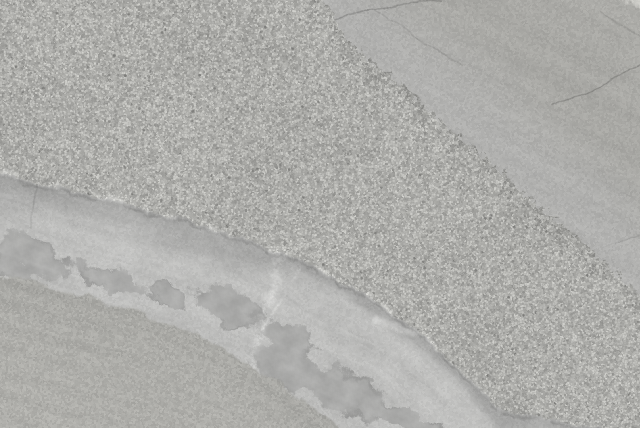
Write a Shadertoy shader that draws this texture.

```glsl
// Grey layered sandstone: a grainy diagonal band between a smooth slab and a pale veined ledge.

float hash(vec2 p) {
    p = fract(p * vec2(0.1031, 0.1137));
    p += dot(p, p.yx + 33.3);
    return fract((p.x + p.y) * p.x * 7.3);
}

// Cellular noise: distance to the nearest seed, and the random tone of its cell
vec2 grains(vec2 p) {
    vec2 base = floor(p), nearest = vec2(9.0, 0.0);
    for (int j = -1; j <= 1; j++)
    for (int i = -1; i <= 1; i++) {
        vec2 id = base + vec2(i, j);
        vec2 seed = id + vec2(hash(id + 7.0), hash(id + 61.0));
        float d = length(p - seed);
        if (d < nearest.x) nearest = vec2(d, hash(id + 23.0));
    }
    return nearest;
}

// Layered, rotated sines, roughly -1 to 1
float waves(vec2 p) {
    float sum = 0.0, amp = 0.5;
    for (int i = 0; i < 6; i++) {
        sum += amp * sin(p.x + 1.7 * sin(p.y * 0.8 + float(i)));
        p = mat2(0.8, 0.6, -0.6, 0.8) * p * 1.9 + 1.7;
        amp *= 0.6;
    }
    return sum;
}

// Soft line from a to b
float crack(vec2 p, vec2 a, vec2 b, float width) {
    vec2 ab = b - a;
    float t = clamp(dot(p - a, ab) / dot(ab, ab), 0.0, 1.0);
    return smoothstep(width, 0.0, length(p - a - ab * t));
}

// Weathered islands with ragged rims: x = fill, y = rim
vec2 islands(vec2 p) {
    vec4 spots[9] = vec4[9](
        vec4(0.075, 0.402, 0.095, 0.042), vec4(0.26, 0.345, 0.080, 0.028),
        vec4(0.39, 0.310, 0.040, 0.028), vec4(0.535, 0.282, 0.080, 0.044),
        vec4(0.675, 0.212, 0.055, 0.034), vec4(0.67, 0.145, 0.085, 0.050),
        vec4(0.80, 0.085, 0.110, 0.052), vec4(0.94, 0.022, 0.100, 0.022),
        vec4(0.01, 0.375, 0.070, 0.025));
    vec2 q = p + 0.013 * vec2(waves(p * 48.0), waves(p * 48.0 + 9.0));
    float d = 9.0;
    for (int i = 0; i < 9; i++) {
        vec2 r = q - spots[i].xy;
        r.y += 0.35 * r.x;
        d = min(d, length(r / spots[i].zw));
    }
    d += 0.22 * waves(p * 75.0 + 3.0);
    return vec2(smoothstep(1.08, 0.92, d), smoothstep(0.2, 0.0, abs(d - 0.92)));
}

void mainImage(out vec4 fragColor, in vec2 fragCoord) {
    vec2 p = fragCoord / iResolution.y;
    float x = p.x, soft = 1.2 / iResolution.y;
    vec2 fine = grains(p * 205.0), coarse = grains(p * 115.0);
    float cloud = waves(p * 9.0), rough = waves(p * 110.0);
    vec2 bent = p + 0.004 * vec2(waves(p * 40.0), waves(p * 40.0 + 5.0));

    // Signed heights above the three boundaries
    float ledgeLine = p.y - max(0.594 - 0.24 * x - 0.15 * x * x * x * x, 0.277 - 0.2 * x);
    float ledge = ledgeLine - 0.004 * rough - 0.007 * waves(vec2(x * 45.0, 3.0));
    float slab = 0.757 * (p.y - 0.916 + 0.864 * (x - 0.8) - 0.05 * smoothstep(0.82, 0.75, x));
    float slabEdge = slab + 0.007 * rough + 0.014 * (coarse.y - 0.5);
    float veinLine = p.y - 0.358 + 0.24 * x + 0.35 * x * x * x;
    float vein = veinLine - 0.010 * waves(p * 42.0);

    // Grainy band with dark specks, coarser beside the slab
    float rim = smoothstep(-0.07, 0.0, slab);
    float tone = 0.683 + 0.20 * (fine.y - 0.5) * smoothstep(1.0, 0.2, fine.x);
    tone += (0.07 + 0.08 * rim) * (coarse.y - 0.5) + 0.012 * cloud - 0.025 * rim;
    float speck = smoothstep(0.93, 0.99, coarse.y) * smoothstep(0.6, 0.2, coarse.x);
    tone -= 0.15 * speck + 0.05 * (fine.x - 0.4);
    vec3 color = tone * vec3(1.0, 1.0, 0.98);

    // Smooth slab: oblique striations, lighter near its edge
    float strata = waves(vec2(x * 4.0 + p.y, (p.y + 0.5 * x) * 90.0));
    float cool = smoothstep(0.24, 0.04, slab + 0.02 * cloud);
    tone = 0.665 + 0.028 * cool + 0.015 * strata + 0.009 * cloud + 0.05 * (fine.y - 0.5);
    float lines = crack(bent, vec2(0.77, 0.95), vec2(0.86, 0.977), 0.0035)
        + crack(bent, vec2(0.86, 0.977), vec2(1.03, 1.0), 0.0035)
        + crack(bent, vec2(1.29, 0.755), vec2(1.40, 0.795), 0.0035)
        + crack(bent, vec2(1.40, 0.795), vec2(1.5, 0.855), 0.0035)
        + 0.5 * crack(bent, vec2(0.87, 0.98), vec2(1.08, 0.845), 0.0035)
        + 0.5 * crack(bent, vec2(1.40, 0.97), vec2(1.5, 0.915), 0.0035)
        + 0.5 * crack(bent, vec2(1.44, 0.43), vec2(1.5, 0.455), 0.0035);
    tone -= 0.11 * min(lines, 1.0);
    tone += 0.13 * smoothstep(0.0, 0.02, x + 1.7 * p.y - 3.145 + 0.015 * rough);
    vec3 slabColor = tone * mix(vec3(1.0, 0.998, 0.975), vec3(1.0, 1.0, 0.99), cool);
    color = mix(color, slabColor, smoothstep(-soft, soft, slabEdge));

    // Pale ledge: shaded upper lip, flowing bands, islands and fractures
    float flow = waves(vec2(x * 7.0, ledgeLine * 85.0 + 1.5 * cloud));
    float depth = -ledgeLine + 0.018 * cloud;
    tone = mix(0.655, 0.745, smoothstep(0.01, mix(0.11, 0.05, smoothstep(0.5, 0.8, x)), depth));
    tone += 0.022 * flow + 0.014 * waves(p * 30.0) + 0.008 * rough + 0.04 * (fine.y - 0.5);
    vec2 island = islands(p);
    tone = mix(tone, 0.66 + 0.035 * waves(p * 65.0) + 0.01 * flow, island.x * 0.9);
    tone -= 0.05 * island.y * smoothstep(-0.2, 0.7, waves(p * 28.0 + 4.0));
    float fracture = crack(bent, vec2(0.65, 0.38), vec2(0.58, 0.12), 0.022)
        + crack(bent, vec2(0.70, 0.37), vec2(0.61, 0.22), 0.006);
    tone += 0.06 * fracture * (0.7 + 0.8 * rough);
    tone += 0.08 * crack(bent, vec2(0.88, 0.255), vec2(0.97, 0.22), 0.016);
    tone -= 0.06 * crack(bent, vec2(0.09, 0.57), vec2(0.07, 0.47), 0.004);
    vec3 paleColor = tone * vec3(0.999, 1.0, 0.992);

    // Lower sand beds, darker beneath the vein
    float beds = waves(vec2(x * 4.0, veinLine * 150.0 + 1.5 * cloud));
    tone = 0.682 + 0.018 * beds + 0.07 * (fine.y - 0.5) - 0.03 * exp(min(vein, 0.0) * 14.0);
    vec3 sandColor = tone * vec3(1.0, 0.998, 0.974);
    vec3 lower = mix(sandColor, paleColor, smoothstep(-0.005, 0.005, vein));
    color = mix(color, lower, smoothstep(soft, -soft, ledge));

    // Chipped bright crest with a broken shadow underneath
    float chips = smoothstep(-0.2, 0.6, waves(vec2(x * 50.0, 1.0)));
    color += 0.09 * chips * smoothstep(0.013, 0.0, abs(ledge - 0.003)) * smoothstep(1.25, 1.0, x);
    color -= 0.07 * smoothstep(0.007, 0.0, abs(ledge + 0.007)) * (1.0 - 0.8 * chips);
    fragColor = vec4(clamp(color, 0.0, 1.0), 1.0);
}
```
